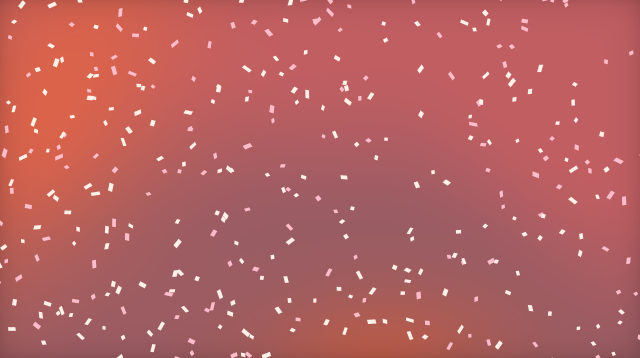
Give the GLSL for this background, as a WebGL 2 fragment shader.

```glsl
#version 300 es
precision highp float;
// Small paper confetti scattered over a soft rose, mauve and orange gradient.
// The gradient blends a vertical ramp with two glows; the confetti are sheared
// rectangles in jittered grid layers, thinned out by gradient noise.

uniform vec2 u_resolution;
out vec4 outColor;

// Background: lengths are fractions of the canvas height
const vec3 ROSE = vec3(0.755, 0.370, 0.385);
const vec3 MAUVE = vec3(0.600, 0.360, 0.390);
const vec3 ORANGE = vec3(0.860, 0.388, 0.290);
const vec3 EMBER = vec3(0.750, 0.360, 0.275);
const vec2 ORANGE_CENTER = vec2(0.14, 0.71);
const vec2 ORANGE_RADIUS = vec2(0.34, 0.50);
const float ORANGE_LEAN = 0.35;
const vec2 EMBER_CENTER = vec2(1.06, 0.00);
const vec2 EMBER_RADIUS = vec2(0.36, 0.19);
const float EMBER_STRENGTH = 0.85;
const float WARP = 0.04;
const float EDGE_SHADE = 0.11;
const float EDGE_WIDTH = 0.03;

// Confetti
const vec3 CREAM = vec3(1.00, 0.94, 0.91);
const vec3 PINK = vec3(1.00, 0.74, 0.80);
const float PINK_SHARE = 0.38;
const int LAYERS = 3;
const float CELL = 0.1;
const float FILL = 0.60;
const float CLUMPING = 0.9;
const float CLUSTER_BOOST = 0.35;
const vec2 HALF_MIN = vec2(0.0048, 0.0042);
const vec2 HALF_MAX = vec2(0.0125, 0.0062);
const float MAX_SHEAR = 0.35;
const float TAU = 6.28318;

vec4 hash4(vec3 p) {
  vec4 q = fract(p.xyzx * vec4(0.1031, 0.1030, 0.0973, 0.1099));
  q += dot(q, q.wzxy + 33.33);
  return fract((q.xxyz + q.yzzw) * q.zywx);
}

float cornerSlope(vec2 corner, vec2 offset) {
  float angle = TAU * hash4(vec3(corner + 50.0, 7.0)).x;
  return dot(vec2(cos(angle), sin(angle)), offset);
}

float gradientNoise(vec2 p) {
  vec2 i = floor(p), f = p - i;
  vec2 w = f * f * f * (f * (f * 6.0 - 15.0) + 10.0);
  vec2 e = vec2(1.0, 0.0);
  float low = mix(cornerSlope(i, f), cornerSlope(i + e, f - e), w.x);
  float high = mix(cornerSlope(i + e.yx, f - e.yx), cornerSlope(i + e.xx, f - e.xx), w.x);
  return mix(low, high, w.y);
}

float glow(vec2 offset, vec2 radius) {
  vec2 q = offset / radius;
  return exp(-dot(q, q));
}

vec3 background(vec2 p, float aspect) {
  vec2 q = p + WARP * vec2(gradientNoise(p * 2.0), gradientNoise(p * 2.0 + 19.0));
  float rise = q.y + 0.35 * smoothstep(0.6, 1.0, q.x / aspect);
  vec3 color = mix(MAUVE, ROSE, smoothstep(0.33, 0.85, rise));

  vec2 toOrange = q - ORANGE_CENTER;
  toOrange.x -= ORANGE_LEAN * toOrange.y;
  color = mix(color, ORANGE, glow(toOrange, ORANGE_RADIUS));
  color = mix(color, EMBER, EMBER_STRENGTH * glow(q - EMBER_CENTER, EMBER_RADIUS));

  // Narrow shading along the border
  vec2 border = min(p, vec2(aspect, 1.0) - p);
  vec2 shade = 1.0 - EDGE_SHADE * exp(-border / EDGE_WIDTH);
  return color * shade.x * shade.y;
}

float fillChance(vec2 p) {
  float cluster = glow(p - vec2(0.30, 0.70), vec2(0.25, 0.22));
  return FILL + CLUMPING * gradientNoise(p * 3.1 + 4.0) + CLUSTER_BOOST * cluster;
}

// Coverage of one sheared, rotated rectangle
float pieceCover(vec2 p, vec2 halfSize, float angle, float shear, float pixel) {
  float c = cos(angle), s = sin(angle);
  p = vec2(c * p.x + s * p.y, c * p.y - s * p.x);
  p.x -= shear * p.y;
  vec2 cover = clamp(0.5 - (abs(p) - halfSize) / pixel, 0.0, 1.0);
  return cover.x * cover.y;
}

void main() {
  float pixel = 1.0 / u_resolution.y;
  vec2 p = gl_FragCoord.xy * pixel;
  vec3 color = background(p, u_resolution.x * pixel);

  for (int layer = 0; layer < LAYERS; layer++) {
    vec2 shift = vec2(0.37, 0.61) * float(layer);
    vec2 home = floor(p / CELL + shift);
    for (int k = 0; k < 9; k++) {
      vec2 cell = home + vec2(k % 3 - 1, k / 3 - 1);
      vec4 place = hash4(vec3(cell + 20.0, float(layer) * 13.0 + 1.0));
      vec4 form = hash4(vec3(cell + 71.0, float(layer) * 17.0 + 5.0));
      vec2 center = (cell + place.xy - shift) * CELL;
      if (place.z > fillChance(center)) continue;
      vec2 halfSize = mix(HALF_MIN, HALF_MAX, vec2(form.x * sqrt(form.x), form.y));
      float shear = MAX_SHEAR * (2.0 * fract(form.w * 7.0) - 1.0);
      float cover = pieceCover(p - center, halfSize, TAU * form.z, shear, pixel);
      color = mix(color, place.w < PINK_SHARE ? PINK : CREAM, cover);
    }
  }
  outColor = vec4(color, 1.0);
}
```
